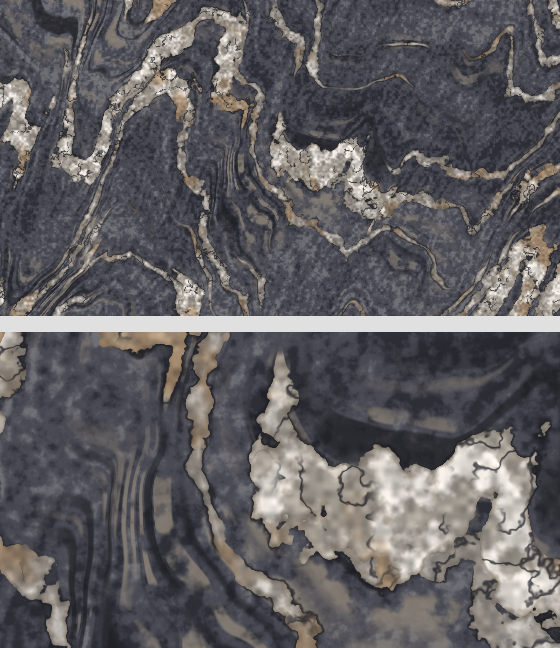
Top: the whole. Bottom: its middle third, enlarged.
Reproduce this texture procedurally as a WebGL 1 fragment shader.

```glsl
precision highp float;
// Dark slate-grey schist with steeply folded cream quartz veins and tan streaks.
uniform vec2 u_resolution;

const vec3 SLATE_DARK  = vec3(0.175, 0.180, 0.210);
const vec3 SLATE       = vec3(0.290, 0.290, 0.330);
const vec3 SLATE_LIGHT = vec3(0.440, 0.440, 0.465);
const vec3 BIOTITE     = vec3(0.110, 0.110, 0.130);
const vec3 TAN         = vec3(0.540, 0.505, 0.460);
const vec3 STONE       = vec3(0.620, 0.595, 0.560);
const vec3 CREAM       = vec3(0.840, 0.820, 0.795);
const vec3 RUST        = vec3(0.560, 0.440, 0.310);

const vec2  ALONG       = vec2(0.41, 0.912);  // direction of the fold axes
const float FOLD_RATE   = 4.8;                // folds per canvas height
const float FOLD_HEIGHT = 1.05;
const float WARP        = 0.15;
const float RIM_WIDTH   = 0.008;
const vec2  SPACING     = vec2(0.40, 0.17);   // thick veins, thin veins
const vec2  HALF_WIDTH  = vec2(0.056, 0.013);

float hash(vec2 p) {
  vec3 q = fract(p.xyx * vec3(0.1031, 0.1030, 0.0973));
  q += dot(q, q.yzx + 33.33);
  return fract((q.x + q.y) * q.z);
}

float noise(vec2 p) {
  vec2 i = floor(p), f = fract(p);
  f = f * f * (3.0 - 2.0 * f);
  return mix(mix(hash(i), hash(i + vec2(1.0, 0.0)), f.x),
             mix(hash(i + vec2(0.0, 1.0)), hash(i + 1.0), f.x), f.y);
}

float fbm(vec2 p) {
  float sum = 0.0, amp = 0.533;
  for (int i = 0; i < 4; i++) {
    sum += amp * noise(p);
    p = mat2(0.8, 0.6, -0.6, 0.8) * p * 2.03 + 11.7;
    amp *= 0.5;
  }
  return sum;
}

// Rock coordinates: x across the fold axes, y along them.
vec2 rockSpace(vec2 p) {
  p += WARP * (vec2(fbm(p * 2.8 + 3.1), fbm(p * 2.8 + 27.4)) - 0.5);
  return vec2(dot(p, vec2(ALONG.y, -ALONG.x)), dot(p, ALONG));
}

// Height in the layer stack; its level lines are the folded beds.
float layerHeight(vec2 p) {
  vec2 q = rockSpace(p);
  float fold = noise(vec2(q.x * FOLD_RATE, q.y * 0.9) + 40.0);
  float crinkle = noise(vec2(q.x * 14.0, q.y * 3.5) + 8.0);
  return q.y + FOLD_HEIGHT * fold + 0.16 * crinkle;
}

// Grey ground with lamination along the beds and cleavage along the axes.
vec3 schist(vec2 p, float layer, vec2 q) {
  float broad = fbm(p * 3.0 + 60.0) - 0.5;
  float lamina = noise(vec2(layer * 32.0, q.y * 6.0)) - 0.5;
  float cleavage = noise(vec2(q.x * 95.0, q.y * 14.0)) - 0.5;
  float grain = fbm(p * 110.0) - 0.5;
  float tone = 0.75 * broad + 0.50 * lamina + 0.40 * cleavage + 1.15 * grain - 0.01;
  vec3 color = mix(SLATE, SLATE_DARK, smoothstep(0.0, -0.52, tone));
  return mix(color, SLATE_LIGHT, smoothstep(0.0, 0.54, tone));
}

// Cream quartz with stained patches, clouded edges and dark cracks.
vec3 quartz(vec2 p, float depth) {
  float cloud = fbm(p * 38.0 + 5.0);
  vec3 color = mix(STONE, CREAM, smoothstep(0.38, 0.60, cloud));
  color = mix(TAN, color, smoothstep(-0.002, 0.012, depth));
  color = mix(color, RUST, 0.65 * smoothstep(0.52, 0.74, fbm(p * 12.0 + 90.0)));
  float crack = 1.0 - smoothstep(0.0, 0.05, abs(fbm(p * 30.0 + 33.0) - 0.5));
  color = mix(color, BIOTITE, 0.75 * crack * smoothstep(0.35, 0.65, noise(p * 22.0)));
  return color * (0.80 + 0.40 * noise(p * 125.0));
}

// Vein set: x is the signed distance to the body, y its presence, z its halo.
vec3 veinSet(vec2 p, float layer, float steep, float spacing, float halfWidth) {
  float cell = layer / spacing;
  float offset = abs(fract(cell) - 0.5);
  float swell = smoothstep(0.30, 0.85, noise(p * 3.4 + floor(cell) * vec2(5.3, 9.1) + 20.0));
  float width = halfWidth * pow(swell, 1.3) * (0.4 + 1.1 * noise(p * 16.0));
  width = min(width, 0.36 * spacing / steep);
  float present = smoothstep(0.001, 0.004, width);
  float ragged = (fbm(p * 42.0) - 0.5) * 0.045 * smoothstep(0.0, 0.016, width);
  float edge = offset * spacing / steep + ragged - width;
  float halo = exp(-max(edge, 0.0) / 0.022) * present * smoothstep(0.5, 0.38, offset);
  return vec3(edge, present, halo);
}

void main() {
  vec2 p = gl_FragCoord.xy / u_resolution.y;
  float soft = 0.8 / u_resolution.y;
  vec2 q = rockSpace(p);
  float layer = layerHeight(p);

  // Bed steepness turns layer offsets into true distances.
  const float STEP = 0.004;
  vec2 slope = vec2(layerHeight(p + vec2(STEP, 0.0)), layerHeight(p + vec2(0.0, STEP))) - layer;
  float steep = max(length(slope) / STEP, 1.0);

  vec3 thick = veinSet(p, layer, steep, SPACING.x, HALF_WIDTH.x);
  vec3 thin = veinSet(p + 7.0, layer + 0.06, steep, SPACING.y, HALF_WIDTH.y);
  vec3 color = schist(p, layer, q);

  // Tan and black laminae gather beside veins and in scattered zones.
  float zone = max(0.9 * max(thick.z, 0.6 * thin.z), smoothstep(0.46, 0.66, fbm(p * 2.3 + 71.0)));
  float streak = noise(vec2(layer * 48.0, q.y * 7.0) + 15.0);
  float broken = smoothstep(0.38, 0.60, fbm(p * 36.0 + 44.0));
  color = mix(color, TAN, 0.85 * zone * broken * smoothstep(0.54, 0.76, streak));
  color = mix(color, BIOTITE, 0.7 * zone * smoothstep(0.40, 0.16, streak));

  // Biotite rims, then the quartz bodies.
  float rim = max(smoothstep(RIM_WIDTH, 0.0, thick.x) * thick.y,
                  smoothstep(0.6 * RIM_WIDTH, 0.0, thin.x) * thin.y);
  color = mix(color, BIOTITE, 0.85 * rim * smoothstep(0.25, 0.55, noise(p * 30.0 + 9.0)));
  color = mix(color, quartz(p + 3.0, -thin.x), 0.85 * smoothstep(soft, -soft, thin.x) * thin.y);
  color = mix(color, quartz(p, -thick.x), smoothstep(soft, -soft, thick.x) * thick.y);

  gl_FragColor = vec4(color, 1.0);
}
```
